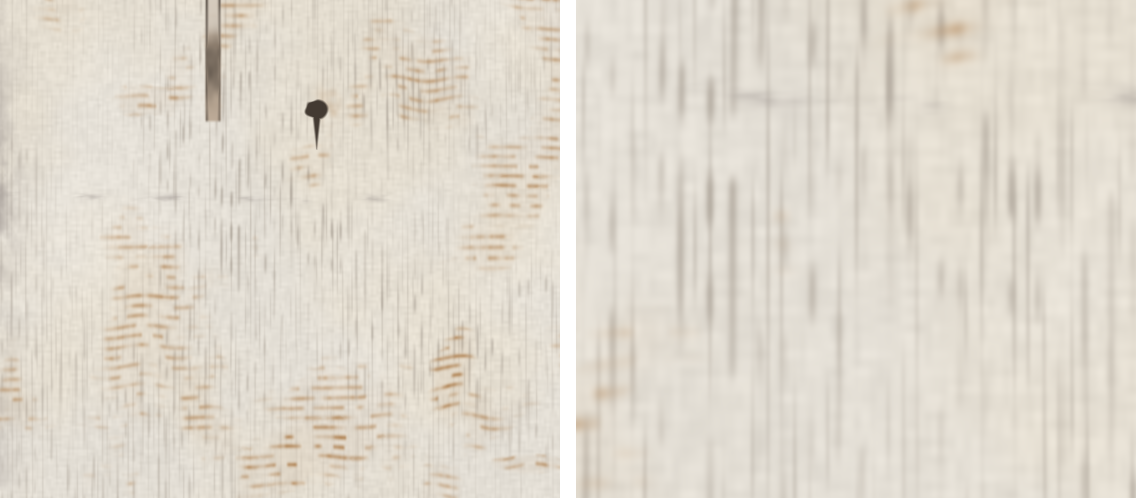
Left: the whole. Right: its middle third, enlarged.
Give the GLSL for this texture, as a Shadertoy shader.

```glsl
// Whitewashed, weathered board: fine broken vertical streaks over cream paint,
// ochre wear showing through as threaded dashes, one slot and one knot hole.
// Built from value noise, jittered columns and rows, and soft distance masks.

const vec3 PAINT = vec3(0.900, 0.881, 0.845);
const vec3 CREAM = vec3(0.905, 0.878, 0.825);
const vec3 SHADE = vec3(0.660, 0.625, 0.580);
const vec3 OCHRE = vec3(0.700, 0.530, 0.350);
const vec3 GREY = vec3(0.640, 0.610, 0.590);
const vec3 SLOT_WOOD = vec3(0.730, 0.655, 0.575);
const vec3 DARK = vec3(0.230, 0.195, 0.165);

const float COLUMN_PITCH = 0.0165;   // spacing of the vertical streaks
const float ROW_PITCH = 0.0200;      // spacing of the ochre dashes
const float STREAK_LENGTH = 0.034;
const float STREAK_STRENGTH = 0.62;
const float GRAIN = 0.030;

// Worn areas: centre xy, radii zw, in units of the canvas height
const vec4 WORN_SLAB = vec4(0.620, 0.095, 0.130, 0.085);
const vec4 WORN_COLUMN = vec4(0.905, 0.235, 0.045, 0.095);
const vec4 WORN_BAND = vec4(0.300, 0.800, 0.085, 0.035);
const vec4 WORN_FLECKS = vec4(0.300, 0.420, 0.060, 0.120);
const vec4 WORN_EDGE = vec4(1.040, 0.635, 0.090, 0.022);
const vec4 WORN_CORNER = vec4(1.060, 0.070, 0.070, 0.020);

const vec2 KNOT = vec2(0.636, 0.781);
const float KNOT_RADIUS = 0.019;
const vec2 SLOT_END = vec2(0.428, 0.756);
const float SLOT_HALF = 0.0155;

float hash(vec2 p) {
    vec3 q = fract(p.xyx * vec3(0.1031, 0.1030, 0.0973));
    q += dot(q, q.yzx + 33.33);
    return fract((q.x + q.y) * q.z);
}

float noise(vec2 p) {
    vec2 i = floor(p), f = fract(p);
    f = f * f * (3.0 - 2.0 * f);
    return mix(mix(hash(i), hash(i + vec2(1, 0)), f.x),
               mix(hash(i + vec2(0, 1)), hash(i + vec2(1, 1)), f.x), f.y);
}

float fbm(vec2 p) {
    float sum = 0.0, amp = 0.5;
    for (int i = 0; i < 4; i++) {
        sum += amp * noise(p);
        p = p * 2.03 + 17.7;
        amp *= 0.5;
    }
    return sum / 0.9375;
}

float bump(float x, float width) { return exp(-x * x / (width * width)); }

// Broken vertical lines, one per jittered column
float streaks(vec2 p, float pitch, float len, float seed) {
    float u = p.x / pitch + 0.5 * noise(p * vec2(9.0, 2.0) + seed);
    float column = floor(u);
    float centre = mix(0.36, 0.64, hash(vec2(column, seed)));
    float along = noise(vec2(column + seed, p.y / len + 50.0 * hash(vec2(seed, column))));
    return bump(fract(u) - centre, 0.19) * smoothstep(0.32, 0.95, along);
}

// Short horizontal dashes, cut by the pale columns
float dashes(vec2 p) {
    float v = p.y / ROW_PITCH + 0.7 * noise(p * vec2(14.0, 5.0));
    float row = floor(v);
    float dash = smoothstep(0.25, 0.75, noise(vec2(p.x * 48.0 + 30.0 * hash(vec2(row, 3.0)), row)));
    float gaps = 0.55 + 0.45 * noise(vec2(p.x * 130.0, p.y * 25.0));
    return bump(fract(v) - 0.5, 0.25) * dash * gaps;
}

// Soft sheared ellipse with a ragged rim
float worn(vec2 p, vec4 area, float shear) {
    vec2 d = p - area.xy;
    d.x -= shear * d.y;
    float rim = length(d / area.zw) + 0.8 * (fbm(p * 22.0) - 0.5);
    return 1.0 - smoothstep(0.55, 1.15, rim);
}

void mainImage(out vec4 fragColor, in vec2 fragCoord) {
    vec2 p = fragCoord / iResolution.y;

    // Paint with broad mottling and fine woven grain
    float mottle = fbm(p * 4.0 + 5.0);
    vec3 col = mix(PAINT, CREAM, smoothstep(0.35, 0.65, fbm(p * 3.0 + 31.0)));
    col += 0.040 * (mottle - 0.5);
    col += GRAIN * (noise(p * vec2(190.0, 65.0)) - 0.5);
    col += GRAIN * (noise(p * vec2(60.0, 170.0) + 9.0) - 0.5);

    // Vertical streaks, densest through the middle
    float density = smoothstep(0.25, 0.70, fbm(p * vec2(5.0, 3.5) + 12.0));
    density *= 0.55 + 0.6 * bump(p.y - 0.57, 0.30) * smoothstep(0.1, 0.5, p.x);
    float fine = streaks(p, COLUMN_PITCH, STREAK_LENGTH, 3.0);
    float thin = streaks(p, COLUMN_PITCH * 0.62, STREAK_LENGTH * 2.2, 41.0);
    col = mix(col, SHADE, STREAK_STRENGTH * density * fine);
    col = mix(col, SHADE, 0.45 * STREAK_STRENGTH * (0.3 + density) * thin);

    // Grey wear along the left edge and faint smudged cross lines
    float edge = exp(-max(p.x, 0.0) / 0.032) * (0.35 + 0.5 * bump(p.y - 0.63, 0.13));
    col = mix(col, GREY, edge * smoothstep(0.15, 0.75, fbm(p * vec2(28.0, 20.0))));
    float crossLine = bump(p.y - 0.585 - 0.035 * noise(vec2(p.x * 7.0, 2.0)), 0.007);
    col = mix(col, GREY, 0.6 * crossLine * smoothstep(0.5, 0.85, fbm(vec2(p.x * 12.0, p.y * 40.0))));

    // Ochre wear: main areas and scattered flecks
    float wear = max(worn(p, WORN_SLAB, 0.8), worn(p, WORN_COLUMN, 0.2));
    wear = max(wear, 0.75 * max(worn(p, WORN_BAND, 0.0), worn(p, WORN_FLECKS, 0.3)));
    wear = max(wear, 0.8 * max(worn(p, WORN_EDGE, 0.0), worn(p, WORN_CORNER, 0.0)));
    wear = max(wear, 0.65 * smoothstep(0.56, 0.74, fbm(p * vec2(8.0, 6.0) + 63.0)));
    col = mix(col, OCHRE, wear * (0.08 + 0.85 * dashes(p)));

    // Slot running in from the top, with dark rims
    vec2 s = p - SLOT_END;
    float inside = smoothstep(0.003, -0.003, abs(s.x) - SLOT_HALF) * smoothstep(-0.004, 0.005, s.y);
    float stain = bump(s.y - 0.11, 0.055) * (0.35 + 0.6 * noise(p * vec2(90.0, 40.0)));
    float rim = bump(abs(s.x) - SLOT_HALF * 0.85, 0.0035) * (0.35 + 0.5 * noise(vec2(s.x * 60.0, p.y * 28.0)));
    vec3 slot = mix(SLOT_WOOD, PAINT, 0.6 * smoothstep(0.15, 0.2, s.y));
    col = mix(col, mix(slot, DARK, max(stain, rim)), 0.92 * inside);

    // Knot hole with a tapering crack and a warm halo
    vec2 k = p - KNOT;
    col = mix(col, OCHRE, 0.55 * bump(length((k - vec2(0.022, 0.008)) / vec2(1.0, 1.5)), 0.021) * noise(p * 70.0));
    float hole = length(k * vec2(0.9, 1.0)) - KNOT_RADIUS + 0.007 * (noise(p * 75.0) - 0.5);
    float crack = max(abs(k.x) - 0.009 * (1.0 + k.y / 0.08), max(k.y, -k.y - 0.08));
    col = mix(col, DARK, 0.95 * smoothstep(0.003, -0.003, min(hole, crack)));

    fragColor = vec4(clamp(col, 0.0, 1.0), 1.0);
}
```
